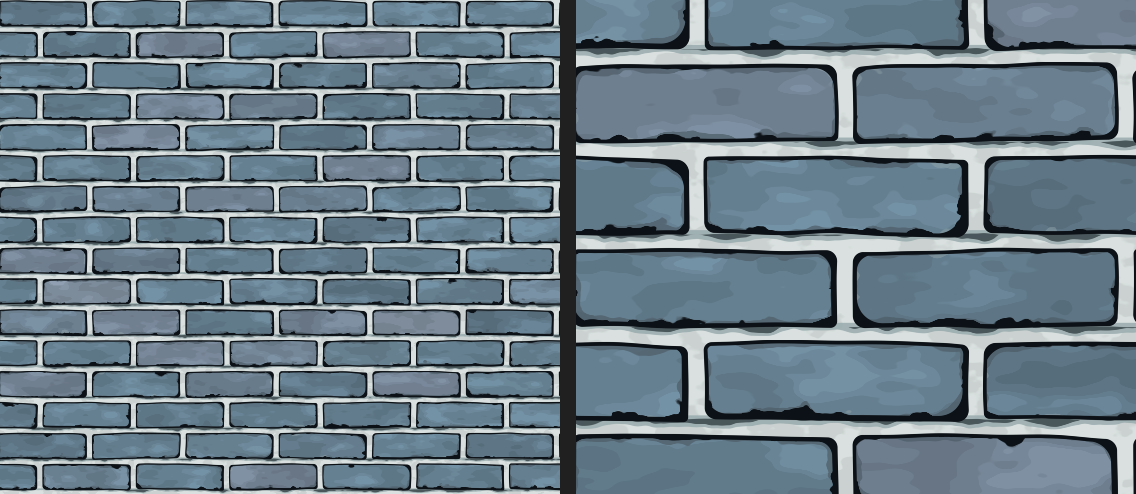
Left, the full canvas; right, a detail of the centre.
This texture is drawn by a Shadertoy shader. Its source:

```glsl
// Blue-grey brick wall in running bond with pale mortar and inky outlines.
// Each brick is a rounded box inside another; the uneven gap between them is
// the outline. Hashes and value noise vary tone, corners, chips and smudges.

const vec2  GRID        = vec2(6.0, 16.0);   // bricks across, rows up
const vec2  ROW_SHIFT   = vec2(0.43, 0.961); // joint position, even and odd rows
const float BRICK_MID   = 0.557;             // brick centre, in row heights
const float BRICK_HALF  = 0.425;             // half brick height, in row heights
const float JOINT_HALF  = 0.083;             // half upright joint, in row heights
const float LINE        = 0.040;             // thinnest outline
const float TILT        = 0.018;             // slope of the long edges
const float WOBBLE      = 0.035;             // waviness of the edges
const float CHIP_CHANCE = 0.28;

const vec3 SLATE  = vec3(0.395, 0.500, 0.565);
const vec3 DUSK   = vec3(0.350, 0.440, 0.500);
const vec3 MAUVE  = vec3(0.445, 0.500, 0.565);
const vec3 PALE   = vec3(0.520, 0.565, 0.625);
const vec3 SHADE  = vec3(0.300, 0.360, 0.400);
const vec3 INK    = vec3(0.045, 0.065, 0.085);
const vec3 SOOT   = vec3(0.170, 0.220, 0.240);
const vec3 MORTAR = vec3(0.850, 0.880, 0.875);
const vec3 SMUDGE = vec3(0.600, 0.670, 0.680);

float hash(vec2 p) {
    vec3 a = fract(p.xyx * 0.1031);
    a += dot(a, a.yzx + 33.33);
    return fract((a.x + a.y) * a.z);
}

float noise(vec2 p) {
    vec2 i = floor(p), f = fract(p);
    f = f * f * (3.0 - 2.0 * f);
    vec2 e = vec2(0.0, 1.0);
    return mix(mix(hash(i), hash(i + e.yx), f.x),
               mix(hash(i + e.xy), hash(i + e.yy), f.x), f.y);
}

float fbm(vec2 p) {
    return 0.6 * noise(p) + 0.28 * noise(p * 2.1 + 7.3) + 0.12 * noise(p * 4.3 + 19.1);
}

float roundBox(vec2 p, vec2 halfSize, float r) {
    vec2 d = abs(p) - halfSize + r;
    return length(max(d, 0.0)) + min(max(d.x, d.y), 0.0) - r;
}

// Coverage of the region where d is negative
float fill(float d, float aa) {
    return smoothstep(0.6 * aa, -0.6 * aa, d);
}

vec3 brickTone(vec2 id) {
    float pick = hash(id + 61.0);
    vec3 tone = mix(SLATE, DUSK, 0.75 * smoothstep(0.60, 1.0, pick));
    tone = mix(tone, MAUVE, smoothstep(0.65, 0.95, hash(id + 83.0)));
    return mix(tone, PALE, 0.8 * step(0.975, hash(id + 97.0)));
}

// Flat-edged lighter and darker patches on a brick face
vec3 brickFace(vec2 q, vec2 id, float inner, float aa) {
    vec2 seed = 40.0 * vec2(hash(id + 3.0), hash(id + 5.0));
    float patches = fbm(q * vec2(1.2, 2.8) + seed);
    float soft = 0.6 * aa;
    vec3 c = brickTone(id);
    c *= 1.0 + 0.07 * smoothstep(-soft, soft, patches - 0.59);
    c *= 1.0 + 0.07 * smoothstep(-soft, soft, patches - 0.69);
    c *= 1.0 - 0.07 * smoothstep(-soft, soft, 0.36 - patches);
    // Worn rim, in places dark and in places dusty
    float rim = fbm(q * vec2(2.3, 4.0) + seed.yx);
    c = mix(c, SHADE, 0.7 * fill(-inner - 0.20 * (rim - 0.42), aa));
    return mix(c, SMUDGE, 0.4 * fill(-inner - 0.45 * (0.30 - rim), aa));
}

void mainImage(out vec4 fragColor, in vec2 fragCoord) {
    vec2 p = fragCoord / iResolution.xy * GRID;
    float aa = GRID.y / iResolution.y;
    float aspect = iResolution.x / iResolution.y * GRID.y / GRID.x;

    // Running bond: brick id and position within it, in row heights
    float row = floor(p.y);
    float x = p.x - (mod(row, 2.0) < 0.5 ? ROW_SHIFT.x : ROW_SHIFT.y);
    vec2 id = vec2(floor(x), row) + 20.0;
    vec2 q = vec2((fract(x) - 0.5) * aspect, fract(p.y) - BRICK_MID);
    vec2 wall = vec2(p.x * aspect, p.y);
    vec2 halfSize = vec2(0.5 * aspect - JOINT_HALF, BRICK_HALF);

    // Hand-drawn edges: tilt, drooping ends and wobble
    vec2 rnd = vec2(hash(id + 11.0), hash(id + 23.0)) - 0.5;
    vec2 w = q + WOBBLE * (vec2(noise(wall * 1.7), noise(wall * 1.7 + 31.0)) - 0.5);
    w.y += 2.0 * TILT * rnd.x * q.x + 0.012 * q.x * q.x * step(0.0, q.y);
    float corner = hash(id * 3.0 + sign(q) + 47.0);
    float outer = roundBox(w, halfSize, 0.05 + 0.09 * corner);
    float inner = roundBox(w + vec2(0.012, -0.006) + 0.035 * rnd, halfSize - LINE,
                           0.07 + 0.22 * corner * corner);
    float ragged = fbm(wall * vec2(4.0, 6.0));
    inner += 0.07 * max(ragged - 0.55, 0.0) * (q.y < 0.0 ? 4.0 : 1.5);

    // Dark chips bitten from the top or bottom edge of some bricks
    vec2 chipAt = vec2(2.4 * rnd.y, rnd.x > 0.0 ? 0.39 : -0.40);
    float chip = length((q - chipAt) * vec2(0.6, 1.0)) - 0.20 * ragged;
    if (hash(id + 71.0) < CHIP_CHANCE) inner = max(inner, -chip);
    inner = max(inner, outer + LINE);

    // Mortar, with a ragged grey shadow below each row
    float below = fract(p.y) - BRICK_MID + BRICK_HALF;
    float drip = fbm(wall * vec2(2.6, 1.5) + 13.0);
    float band = max(-below - 0.15 * (drip - 0.12), below - 0.05);
    vec3 color = mix(MORTAR, MORTAR * 0.93, smoothstep(0.5, 0.6, ragged));
    color = mix(color, SMUDGE, 0.85 * fill(band, aa));
    color = mix(color, SOOT, 0.75 * fill(band + 0.06 * (1.3 - drip), aa));

    color = mix(color, INK, fill(outer, aa));
    color = mix(color, brickFace(q, id, inner, aa), fill(inner, aa));
    fragColor = vec4(color, 1.0);
}
```
